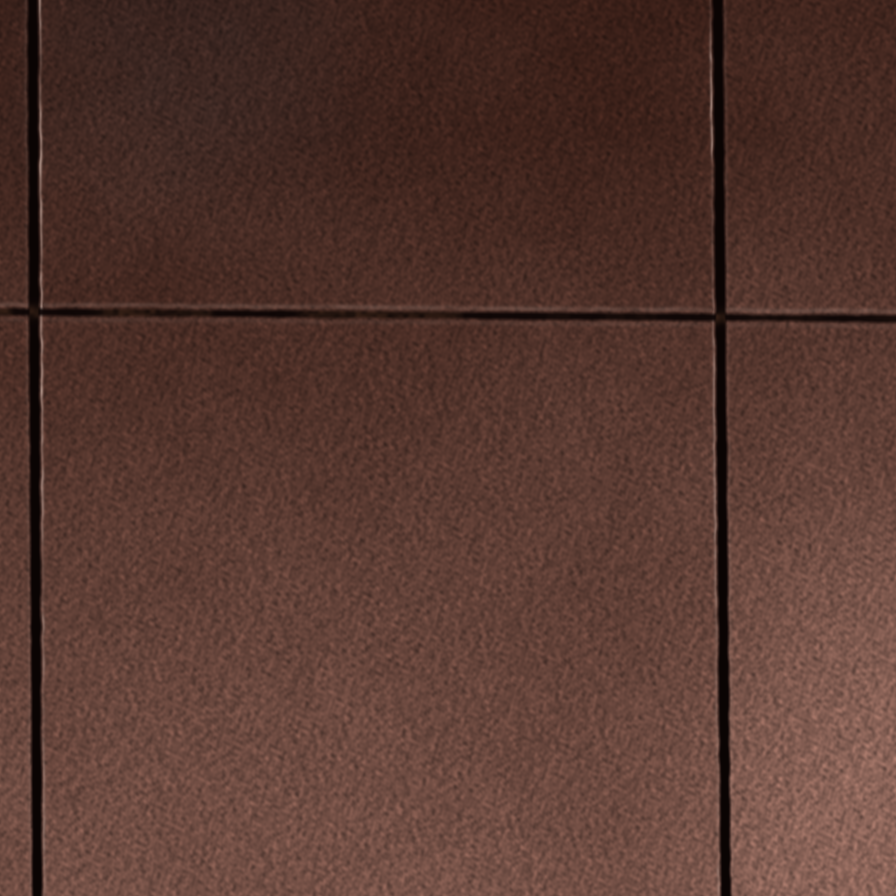
Write a Shadertoy shader that draws this texture.

```glsl
// Large brown ceramic tiles seen close up, split by narrow dark grooves.
// A slightly skewed grid gives the tiles; embossed noise gives the grain,
// and a broad sheen brightens the surface toward the lower right.

#define TILE_SIZE 0.7685
#define GRID_ORIGIN vec2(0.0415, 0.652)
#define GROOVE_HALF vec2(0.0056, 0.0038)
#define GROOVE_SOFT vec2(0.0024, 0.0030)
#define GRAIN_SCALE vec2(195.0, 160.0)
#define GRAIN_DEPTH 0.34
#define DARK_CLAY vec3(0.215, 0.112, 0.085)
#define LIGHT_CLAY vec3(0.490, 0.345, 0.303)
#define GROOVE_COLOR vec3(0.040, 0.014, 0.013)
#define DIRT_COLOR vec3(0.190, 0.115, 0.075)
#define RIM_COLOR vec3(0.66, 0.55, 0.51)

float hash(vec2 p) {
    vec3 q = fract(vec3(p.xyx) * 0.1031);
    q += dot(q, q.yzx + 33.33);
    return fract((q.x + q.y) * q.z);
}

float noise(vec2 p) {
    vec2 i = floor(p), f = fract(p);
    f = f * f * (3.0 - 2.0 * f);
    return mix(mix(hash(i), hash(i + vec2(1, 0)), f.x),
               mix(hash(i + vec2(0, 1)), hash(i + vec2(1, 1)), f.x), f.y);
}

float fbm(vec2 p) {
    float sum = 0.0, gain = 0.5;
    for (int i = 0; i < 4; i++) {
        sum += gain * noise(p);
        p = mat2(1.6, 1.2, -1.2, 1.6) * p + 17.3;
        gain *= 0.5;
    }
    return sum;
}

// Bell curves of the given width around zero
float bell(float d, float width) {
    return exp(-d * d / (width * width));
}

float spot(vec2 d, vec2 width) {
    d /= width;
    return exp(-dot(d, d));
}

// Tile coordinates: grooves lie on the integers, with slight perspective
vec2 tileGrid(vec2 p) {
    float column = (p.x - GRID_ORIGIN.x + 0.005 * p.y) / (TILE_SIZE - 0.004 * p.y);
    float row = (p.y - GRID_ORIGIN.y + 0.0078 * p.x) / TILE_SIZE;
    return vec2(column, row);
}

// Fine relief lit from the side, two sizes of bump turned against each other
float grain(vec2 p) {
    vec2 q = mat2(0.95, -0.30, 0.30, 0.95) * p * GRAIN_SCALE;
    vec2 r = mat2(0.80, 0.60, -0.60, 0.80) * q * 1.55 + 41.0;
    float coarse = noise(q) - noise(q + vec2(0.75, -0.25));
    float fine = noise(r) - noise(r + vec2(0.60, -0.80));
    return 0.65 * coarse + 0.55 * fine + 0.25 * (noise(q * 0.45 + 7.0) - 0.5);
}

// Tile surface: vertical light ramp, sheen, blotches and grain
vec3 clay(vec2 p, vec2 tile) {
    float light = 0.86 - 0.83 * p.y;
    light += 0.36 * spot(p - vec2(1.03, 0.13), vec2(0.23, 0.36));
    light -= 0.13 * spot(p - vec2(0.12, 0.56), vec2(0.30, 0.13));
    light += 0.08 * step(1.0, tile.x) + 0.04 * (hash(tile + 9.0) - 0.5);
    light += 0.24 * (fbm(p * 6.0 + tile * 7.0) - 0.47);
    vec3 color = mix(DARK_CLAY, LIGHT_CLAY, light);

    // Cool haze in the dark upper left
    float haze = spot(p - vec2(0.20, 0.94), vec2(0.21, 0.17));
    color += haze * vec3(0.005, 0.026, 0.034) * (0.5 + fbm(p * 14.0));
    return color * (1.0 + GRAIN_DEPTH * grain(p));
}

void mainImage(out vec4 fragColor, in vec2 fragCoord) {
    vec2 p = fragCoord / iResolution.y;
    float pixel = 1.0 / iResolution.y;
    vec2 grid = tileGrid(p);
    vec2 tile = floor(grid);
    vec2 offset = (fract(grid + 0.5) - 0.5) * TILE_SIZE;
    vec2 wobble = 0.0014 * (vec2(noise(p.yx * 70.0), noise(p * 70.0 + 5.0)) - 0.5);
    vec2 edge = abs(offset) - GROOVE_HALF + wobble;
    vec3 color = clay(p, tile);

    // Pale worn rims beside the grooves, broken and fading downward
    float middleColumn = 1.0 - min(abs(tile.x), 1.0);
    float wear = smoothstep(0.25, 0.75, noise(vec2(tile.x * 5.0 + sign(offset.x) * 3.0, p.y * 14.0)));
    wear *= 0.35 + 0.65 * smoothstep(0.2, 0.6, p.y);
    float chips = 0.6 + 0.8 * noise(p * vec2(60.0, 110.0));
    float sideRim = bell(edge.x - 0.0026, 0.0018) * mix(0.10, 0.16 + 0.56 * wear, middleColumn);
    float rowRim = bell(edge.y - 0.0045, 0.0030) * (offset.y > 0.0 ? 0.20 : 0.09);
    color = mix(color, RIM_COLOR, max(sideRim, rowRim) * chips);

    // Grooves; brown residue fills parts of the horizontal one and the crossings
    vec2 soft = max(GROOVE_SOFT, vec2(pixel));
    vec2 groove = 1.0 - smoothstep(-soft, soft, edge);
    float patches = smoothstep(0.42, 0.70, noise(vec2(p.x * 32.0, 3.0)));
    float residue = patches * (0.65 - 0.50 * smoothstep(0.40, 0.65, p.x));
    float crossing = groove.x * bell(offset.y, 0.008);
    vec3 dirt = DIRT_COLOR * (0.5 + 1.0 * noise(p * 170.0));
    color = mix(color, mix(GROOVE_COLOR, dirt, residue), groove.y * 0.93);
    color = mix(color, mix(GROOVE_COLOR, dirt, 0.65 * crossing), groove.x);

    fragColor = vec4(clamp(color, 0.0, 1.0), 1.0);
}
```
